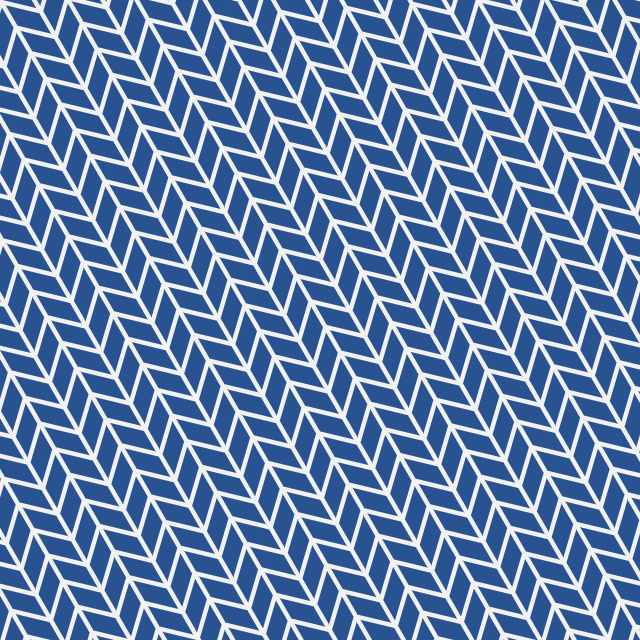
Write a Shadertoy shader that draws this pattern.

```glsl
// Slanted herringbone: blue parallelograms parted by pale strip lines and zigzags.

const vec3 BLUE = vec3(0.16, 0.32, 0.57);
const vec3 PALE = vec3(0.95);

const float CELL = 0.0462;              // strip width and repeat, in canvas heights
const float TILT = radians(60.0);       // strips fall to the right at this angle
const vec2 PHASE = vec2(0.041, 0.293);  // pattern offset in cells: across, along
const float RISE = 0.95;                // zigzag climb over one strip, in cells
const float LINE_WIDTH = 0.15;          // line thickness, in cells

// Distance to the nearest whole number.
float distanceToInteger(float x) {
    return abs(fract(x + 0.5) - 0.5);
}

// Triangle wave: 0 at even numbers, 1 at odd ones.
float triangleWave(float x) {
    return abs(mod(x + 1.0, 2.0) - 1.0);
}

// Canvas position to strip coordinates: x across the strips, y along them.
vec2 toStrips(vec2 p, float tilt, float cell, vec2 phase) {
    vec2 along = vec2(cos(tilt), -sin(tilt));
    vec2 across = vec2(sin(tilt), cos(tilt));
    return vec2(dot(p, across), dot(p, along)) / cell - phase;
}

// Distance to the closest strip border or zigzag line, in cells.
float herringboneDistance(vec2 s, float rise) {
    float border = distanceToInteger(s.x);
    float zigzag = distanceToInteger(s.y - rise * triangleWave(s.x));
    return min(border, zigzag / sqrt(1.0 + rise * rise));
}

// Coverage of a line with an edge one pixel soft.
float lineCoverage(float dist, float width, float pixel) {
    return clamp(0.5 + (0.5 * width - dist) / pixel, 0.0, 1.0);
}

void mainImage(out vec4 fragColor, in vec2 fragCoord) {
    vec2 p = (fragCoord - 0.5 * iResolution.xy) / iResolution.y;
    float pixel = 1.0 / (iResolution.y * CELL);

    vec2 strips = toStrips(p, TILT, CELL, PHASE);
    float dist = herringboneDistance(strips, RISE);
    float line = lineCoverage(dist, LINE_WIDTH, pixel);

    fragColor = vec4(mix(BLUE, PALE, line), 1.0);
}
```
